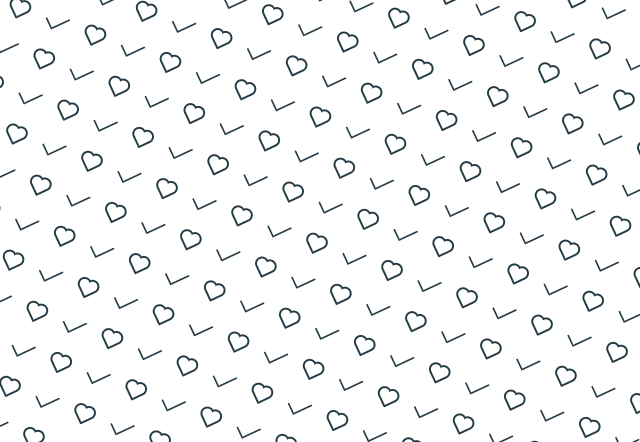
This pattern is drawn by a Shadertoy shader. Its source:

```glsl
// Tilted square lattice of outlined hearts with check marks at the cell corners.

// Lengths in canvas heights
const float CELL = 0.1277;
const vec2 ORIGIN = vec2(0.6633, 0.5705);   // centre of one heart
const float TILT = radians(25.0);

// Lengths in cells
const float HEART_SIDE = 0.209;
const float HEART_STROKE = 0.0345;
const vec2 CHECK_ARMS = vec2(0.347, 0.198); // long arm, short arm
const float CHECK_STROKE = 0.0290;

const vec3 PAPER = vec3(1.0);
const vec3 INK = vec3(0.14, 0.23, 0.27);

float sdBox(vec2 p, vec2 halfSize) {
    vec2 d = abs(p) - halfSize;
    return length(max(d, 0.0)) + min(max(d.x, d.y), 0.0);
}

float sdSegment(vec2 p, vec2 a, vec2 b) {
    vec2 ab = b - a;
    return length(p - a - ab * clamp(dot(p - a, ab) / dot(ab, ab), 0.0, 1.0));
}

// Square with a round lobe on its top and right sides, centred on its bounds
float sdHeart(vec2 p, float side) {
    float r = 0.5 * side;
    p += 0.25 * side;                       // origin at the square's centre
    float lobes = min(length(p - vec2(0.0, r)), length(p - vec2(r, 0.0))) - r;
    return min(sdBox(p, vec2(r)), lobes);
}

// Two perpendicular arms meeting at the lower left, centred on their bounds
float sdCheck(vec2 p, vec2 arms) {
    p += 0.5 * arms;
    return min(sdSegment(p, vec2(0.0), vec2(arms.x, 0.0)),
               sdSegment(p, vec2(0.0), vec2(0.0, arms.y)));
}

// Coverage of a stroke around distance zero
float stroke(float d, float width, float pixel) {
    return clamp(0.5 + (0.5 * width - abs(d)) / pixel, 0.0, 1.0);
}

void mainImage(out vec4 fragColor, in vec2 fragCoord) {
    // Lattice coordinates, one unit per cell
    vec2 p = (fragCoord / iResolution.y - ORIGIN) / CELL;
    float c = cos(TILT), s = sin(TILT);
    vec2 q = vec2(c * p.x + s * p.y, c * p.y - s * p.x);
    float pixel = 1.0 / (iResolution.y * CELL);

    // Hearts at cell centres, checks half a cell away
    vec2 heartCell = fract(q + 0.5) - 0.5;
    vec2 checkCell = fract(q) - 0.5;
    float ink = max(stroke(sdHeart(heartCell, HEART_SIDE), HEART_STROKE, pixel),
                    stroke(sdCheck(checkCell, CHECK_ARMS), CHECK_STROKE, pixel));

    fragColor = vec4(mix(PAPER, INK, ink), 1.0);
}
```
